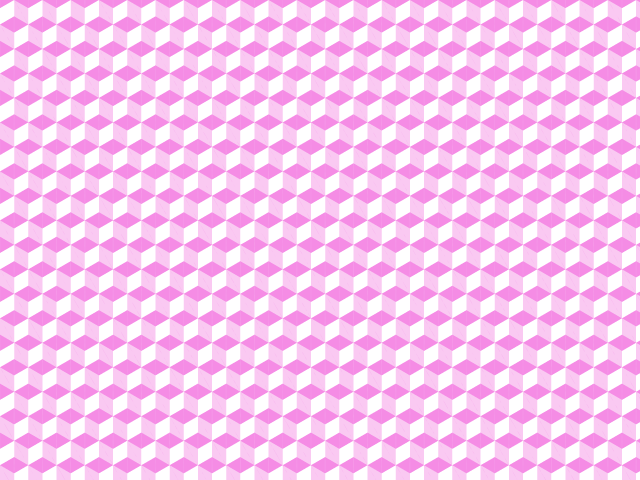
Reproduce this pattern procedurally as a Shadertoy shader.

```glsl
const float PERIOD = 0.0589;             // cube width, in canvas heights
const vec2 LATTICE = vec2(1.0, 1.7320508); // two staggered rows per cell
const float RISE = 0.2886751;            // half height of the top rhombus
const float SEAM_HALF = 0.012;           // seam half width, in cube widths
const float TOP_SEAM = 0.22;             // seam strengths
const float SIDE_SEAM = 0.22;
const float DASH_FREQ = 7.0;             // unevenness along seams
const int SAMPLES = 4;                   // antialiasing grid per side

const vec3 PINK = vec3(0.96, 0.55, 0.90);
const vec3 PALE = vec3(0.98, 0.79, 0.95);
const vec3 WHITE = vec3(1.0);

vec2 hashGradient(vec2 cell) {
    float h = fract(sin(dot(cell, vec2(127.1, 311.7))) * 43758.5);
    float angle = 6.28318 * h;
    return vec2(cos(angle), sin(angle));
}

float gradientNoise(vec2 p) {
    vec2 i = floor(p), f = fract(p);
    vec2 u = f * f * (3.0 - 2.0 * f);
    vec2 e = vec2(1.0, 0.0);
    float low = mix(dot(hashGradient(i), f),
                    dot(hashGradient(i + e.xy), f - e.xy), u.x);
    float high = mix(dot(hashGradient(i + e.yx), f - e.yx),
                     dot(hashGradient(i + e.xx), f - e.xx), u.x);
    return mix(low, high, u.y);
}

// Offset from the centre of the nearest hexagon
vec2 hexLocal(vec2 p) {
    vec2 a = mod(p + 0.5 * LATTICE, LATTICE) - 0.5 * LATTICE;
    vec2 b = mod(p, LATTICE) - 0.5 * LATTICE;
    return dot(a, a) < dot(b, b) ? a : b;
}

// Tumbling cubes, y pointing down
vec3 cubeColor(vec2 p, float wear) {
    vec2 q = hexLocal(p - vec2(0.0, RISE));

    // Top face, with a light vertical seam
    if (q.y < -2.0 * RISE * abs(q.x)) {
        float seam = 1.0 - step(SEAM_HALF, abs(q.x));
        return mix(PINK, PALE, TOP_SEAM * seam * (0.6 + 0.4 * wear));
    }

    // Right face
    if (q.x > 0.0) return WHITE;

    // Left face, with a broken seam along its long diagonal
    float d = dot(q - vec2(0.0, 2.0 * RISE), vec2(0.8660254, -0.5));
    float seam = 1.0 - step(SEAM_HALF, abs(d));
    return mix(PALE, PINK, SIDE_SEAM * seam * wear);
}

void mainImage(out vec4 fragColor, in vec2 fragCoord) {
    float scale = 1.0 / (iResolution.y * PERIOD);
    vec2 center = vec2(fragCoord.x, iResolution.y - fragCoord.y) * scale;
    float wear = smoothstep(-0.3, 0.3, gradientNoise(center * DASH_FREQ));

    // Average a grid of samples inside the pixel
    vec3 sum = vec3(0.0);
    for (int j = 0; j < SAMPLES; j++) {
        for (int i = 0; i < SAMPLES; i++) {
            vec2 offset = (vec2(i, j) + 0.5) / float(SAMPLES) - 0.5;
            sum += cubeColor(center + offset * scale, wear);
        }
    }
    fragColor = vec4(sum / float(SAMPLES * SAMPLES), 1.0);
}
```
